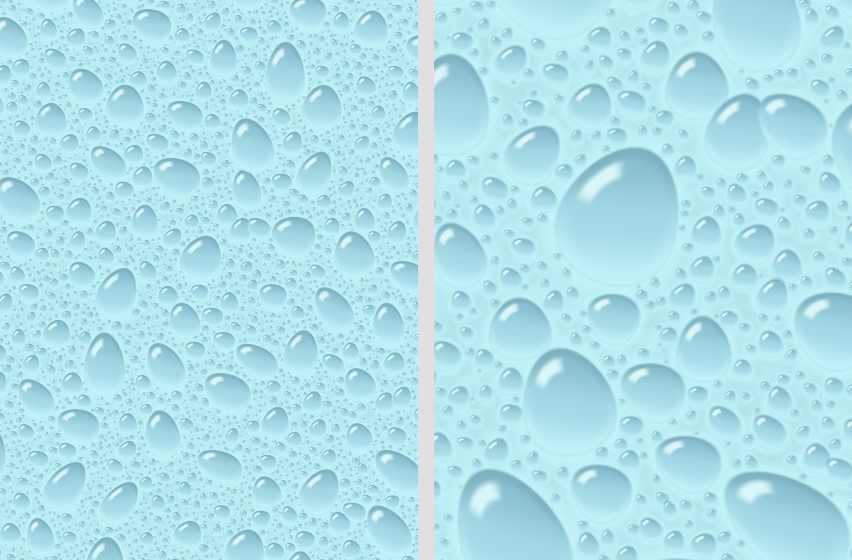
Left, the full canvas; right, a detail of the centre.
Write a Shadertoy shader that draws this texture.

```glsl
// Pale aqua surface densely beaded with water drops of four size classes.

const vec3 GROUND = vec3(0.705, 0.900, 0.930);
const vec3 GLOW   = vec3(0.765, 0.953, 0.975);
const vec3 DEEP   = vec3(0.535, 0.750, 0.810);
const vec3 BODY   = vec3(0.645, 0.850, 0.900);
const vec3 PALE   = vec3(0.745, 0.930, 0.970);
const vec3 SHINE  = vec3(0.900, 0.995, 1.000);
const vec2 LIGHT  = vec2(-0.60, 0.80);

const int   LAYERS      = 4;
const int   MAX_DROPS   = 36;     // nine neighbour cells per layer
const float LARGE_CELL  = 0.115;  // fraction of canvas height
const float LAYER_SCALE = 0.47;
const float JITTER      = 0.46;
const float MIN_RADIUS  = 0.21;   // fractions of a cell
const float MAX_RADIUS  = 0.35;
const float CUTOFF      = 0.10;
const float MARGIN      = 0.05;
const float TAPER       = 0.20;
const float SOFTNESS    = 0.0013;

struct Drop { vec2 center; vec2 axis; float radius; float stretch; };

vec4 hash4(vec3 p) {
    vec4 q = fract(p.xyzx * vec4(0.1031, 0.1030, 0.0973, 0.1099));
    q += dot(q, q.wzxy + 33.33);
    return fract((q.xxyz + q.yzzw) * q.zywx);
}

float valueNoise(vec2 p) {
    vec2 cell = floor(p), f = fract(p);
    f = f * f * (3.0 - 2.0 * f);
    float a = hash4(vec3(cell, 9.0)).x;
    float b = hash4(vec3(cell + vec2(1, 0), 9.0)).x;
    float c = hash4(vec3(cell + vec2(0, 1), 9.0)).x;
    float d = hash4(vec3(cell + 1.0, 9.0)).x;
    return mix(mix(a, b, f.x), mix(c, d, f.x), f.y);
}

// Components of a vector across and along the drop.
vec2 toFrame(Drop drop, vec2 v) {
    return vec2(dot(v, vec2(drop.axis.y, -drop.axis.x)), dot(v, drop.axis));
}

// Egg-shaped coordinates: length 1 is the outline.
vec2 toUnit(Drop drop, vec2 p) {
    vec2 q = toFrame(drop, p - drop.center) / (drop.radius * vec2(1.0, drop.stretch));
    q.x *= 1.0 + TAPER * clamp(q.y, -1.5, 1.5);
    return q;
}

// Distance to the outline, measured along the ray from the center.
float outlineDistance(Drop drop, vec2 p) {
    return length(p - drop.center) * (1.0 - 1.0 / max(length(toUnit(drop, p)), 0.001));
}

Drop makeDrop(vec2 cell, int layer, float size, mat2 turn) {
    vec4 place = hash4(vec3(cell + 71.0, float(layer) + 1.0));
    vec4 form = hash4(vec3(cell + 137.0, float(layer) + 5.0));
    float lean = mix(-0.65, 1.15, form.x);
    float longest = layer == 0 ? 1.65 : 1.35;
    Drop drop;
    drop.center = (cell + 0.5 + JITTER * (place.xy - 0.5)) * size * turn;
    drop.axis = vec2(-sin(lean), cos(lean));
    drop.radius = size * mix(MIN_RADIUS, MAX_RADIUS, place.z);
    drop.stretch = mix(1.05, longest, form.y);
    if (layer == 0) drop.radius *= 0.92;
    return drop;
}

vec3 shadeDrop(Drop drop, vec2 q) {
    float rim = length(q);
    vec2 up = normalize(toFrame(drop, vec2(0.12, 1.0)));
    vec2 toLight = normalize(toFrame(drop, LIGHT));
    float rise = dot(q, up);
    vec3 color = mix(PALE, BODY, smoothstep(-0.95, -0.1, rise));
    color = mix(color, DEEP, smoothstep(-0.15, 0.85, rise));
    // Dark upper edge, bright lower lip and curved reflection.
    color *= 1.0 - 0.07 * smoothstep(0.72, 0.95, rim) * smoothstep(0.1, 0.7, rise);
    color = mix(color, GLOW, 0.6 * smoothstep(0.7, 0.95, rim) * smoothstep(0.2, -0.6, rise));
    float arc = 1.0 - smoothstep(0.06, 0.19, abs(rim - 0.68));
    float facing = smoothstep(0.78, 0.96, dot(q, toLight) / max(rim, 0.001));
    return mix(color, SHINE, 0.85 * arc * facing);
}

void mainImage(out vec4 fragColor, in vec2 fragCoord) {
    vec2 p = fragCoord / iResolution.y;
    float blur = max(SOFTNESS, 0.7 / iResolution.y);
    Drop drops[MAX_DROPS];
    int count = 0;
    float glow = 0.0, coverage = 0.0, size = LARGE_CELL;
    vec3 water = BODY;

    for (int layer = 0; layer < LAYERS; layer++) {
        float angle = 0.35 + 0.8 * float(layer);
        mat2 turn = mat2(cos(angle), sin(angle), -sin(angle), cos(angle));
        vec2 home = floor(turn * p / size);
        int larger = count;
        for (int n = 0; n < 9; n++) {
            Drop drop = makeDrop(home + vec2(n % 3 - 1, n / 3 - 1), layer, size, turn);
            // Shrink to fit between the larger drops.
            float room = 1.0;
            for (int k = 0; k < larger; k++)
                room = min(room, outlineDistance(drops[k], drop.center));
            room -= MARGIN * size;
            drop.radius = min(drop.radius, room);
            if (drop.radius < CUTOFF * size) continue;
            drop.stretch = clamp(room / drop.radius, 1.0, drop.stretch);
            drops[count++] = drop;

            vec2 q = toUnit(drop, p);
            float edge = (length(q) - 1.0) * drop.radius;
            float cover = 1.0 - smoothstep(-blur, blur, edge);
            glow = max(glow, 1.0 - smoothstep(0.0, 0.32 * drop.radius + blur, edge));
            water = mix(water, shadeDrop(drop, q), cover);
            coverage = max(coverage, cover);
        }
        size *= LAYER_SCALE;
    }

    float mottle = valueNoise(p * 150.0) - 0.5;
    vec3 ground = mix(GROUND + 0.06 * mottle, GLOW, 0.25 + 0.7 * glow);
    fragColor = vec4(mix(ground, water, coverage), 1.0);
}
```
